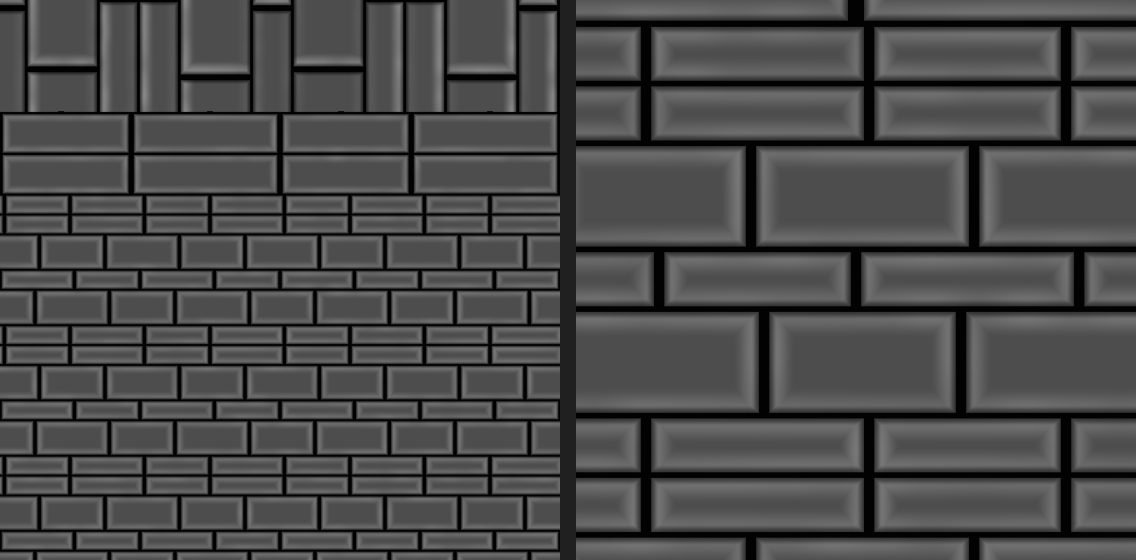
Left: the whole. Right: its middle third, enlarged.
Reproduce this pattern procedurally as a Shadertoy shader.

```glsl
// Grey castle wall: banded brick courses under a ledge and a crown of tall blocks.
#define GRID 768.0        // layout units across the canvas
#define CROWN_END 155.0   // depth of the crown, from the top
#define LEDGE_END 267.0   // depth where the brick courses begin
#define CROWN_PERIOD 365.0
#define LEDGE_PERIOD 384.0
#define BRICK_PERIOD 192.0
#define BAND_PERIOD 179.0
#define FACE vec3(0.302)
#define RIM vec3(0.47)
#define JOINT vec3(0.008)
#define WEAR 0.22

float hash(vec2 p) {
    p = fract(p * vec2(0.1031, 0.1137));
    p += dot(p, p.yx + 33.3);
    return fract((p.x + p.y) * p.x * 7.31);
}

float noise(vec2 p) {
    vec2 i = floor(p), f = fract(p);
    f = f * f * (3.0 - 2.0 * f);
    return mix(mix(hash(i), hash(i + vec2(1, 0)), f.x),
               mix(hash(i + vec2(0, 1)), hash(i + vec2(1, 1)), f.x), f.y);
}

// One block between lo and hi; glow weights the left, right, top and bottom rims.
vec3 block(vec2 q, vec2 lo, vec2 hi, vec2 halfJoint, vec4 glow, float reach, float wear, float aa) {
    vec4 d = vec4(q.x - lo.x - halfJoint.x, hi.x - halfJoint.x - q.x,
                  q.y - lo.y - halfJoint.y, hi.y - halfJoint.y - q.y);
    vec4 rim = glow * (1.0 - smoothstep(vec4(0.2 * reach), vec4(reach), d));
    float lit = max(max(rim.x, rim.y), max(rim.z, rim.w)) * wear;
    float edge = min(min(d.x, d.y), min(d.z, d.w));
    vec3 stone = mix(FACE, RIM, lit) * mix(0.5, 1.0, smoothstep(0.0, 0.3 * reach, edge));
    return mix(JOINT, stone, smoothstep(-aa, aa, edge));
}

// Tall blocks of five column widths, each column cut by one seam.
vec3 crown(vec2 p, float wear, float aa) {
    const float edges[6] = float[6](0.0, 99.0, 154.0, 210.0, 309.0, 365.0);
    const float seams[5] = float[5](95.0, 1.0, 1.0, 106.0, 11.0);
    float x = mod(p.x - 36.0, CROWN_PERIOD);
    int c = 0;
    for (int i = 1; i < 5; i++) if (x >= edges[i]) c = i;
    float center = p.x - x + 0.5 * (edges[c] + edges[c + 1]);
    float leftLit = mix(0.25, 1.2, smoothstep(10.0, 70.0, center) * (1.0 - smoothstep(300.0, 400.0, center)));
    float rightLit = mix(0.25, 1.2, smoothstep(450.0, 520.0, center));
    bool upper = p.y < seams[c];
    vec2 lo = vec2(edges[c], upper ? -100.0 : seams[c]);
    vec2 hi = vec2(edges[c + 1], upper ? seams[c] : 300.0);
    vec4 glow = vec4(leftLit, rightLit, 0.0, upper ? 1.1 : 0.0);
    vec3 col = block(vec2(x, p.y), lo, hi, vec2(2.0, seams[c] < 5.0 ? 2.0 : 4.0), glow, 20.0, wear, aa);

    // Ledge line with small nubs
    float nx = mod(p.x, LEDGE_PERIOD);
    float nub = max(min(abs(nx - 84.0), abs(nx - 288.0)) - 4.0, CROWN_END - 2.5 - p.y);
    float line = min(nub, CROWN_END - 1.5 - p.y);
    return mix(JOINT, col, smoothstep(-aa, aa, line));
}

// Two stacked rows of long blocks.
vec3 ledge(vec2 p, float wear, float aa) {
    float h = 0.5 * (LEDGE_END - CROWN_END);
    vec2 q = vec2(mod(p.x, LEDGE_PERIOD), mod(p.y - CROWN_END, h));
    bool first = q.x < 180.0;
    vec2 lo = vec2(first ? 0.0 : 180.0, 0.0);
    vec2 hi = vec2(first ? 180.0 : LEDGE_PERIOD, h);
    return block(q, lo, hi, vec2(3.7, 1.6), vec4(0.9, 0.9, 0.75, 0.75), 13.0, wear, aa);
}

// Five courses per band, alternating a short and a long brick.
vec3 courses(vec2 p, float wear, float aa) {
    const float tops[6] = float[6](0.0, 27.2, 54.5, 103.0, 130.3, 179.0);
    const float shifts[5] = float[5](6.0, 6.0, 54.0, 102.0, 150.0);
    float y = mod(p.y - LEDGE_END, BAND_PERIOD);
    int r = 0;
    for (int i = 1; i < 5; i++) if (y >= tops[i]) r = i;
    float x = mod(p.x - shifts[r], BRICK_PERIOD);
    bool first = x < 90.0;
    vec2 lo = vec2(first ? 0.0 : 90.0, tops[r]);
    vec2 hi = vec2(first ? 90.0 : BRICK_PERIOD, tops[r + 1]);
    return block(vec2(x, y), lo, hi, vec2(2.4, 1.3), vec4(0.85, 0.85, 0.75, 0.7), 12.0, wear, aa);
}

void mainImage(out vec4 fragColor, in vec2 fragCoord) {
    vec2 uv = fragCoord / iResolution.xy;
    vec2 p = GRID * vec2(uv.x, 1.0 - uv.y);
    float aa = 0.7 * GRID / iResolution.y;
    float wear = 1.0 + WEAR * (2.0 * noise(p / 22.0) - 1.0);

    vec3 col;
    if (p.y < CROWN_END) col = crown(p, wear, aa);
    else if (p.y < LEDGE_END) col = ledge(p, wear, aa);
    else col = courses(p, wear, aa);
    fragColor = vec4(col, 1.0);
}
```
